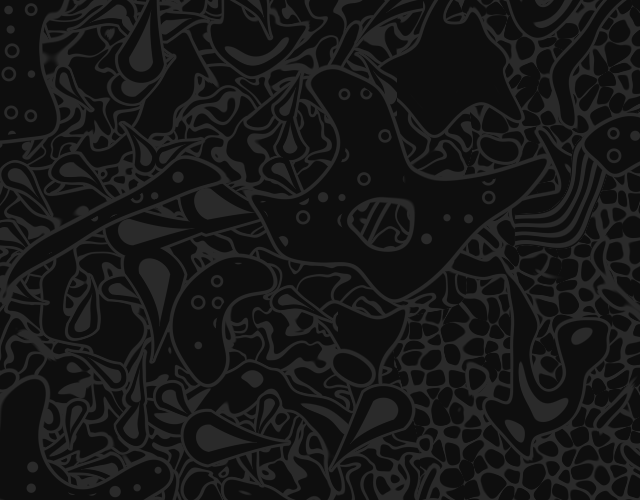
This pattern is drawn by a Shadertoy shader. Its source:

```glsl
// Dark organic doodle: blobs, teardrops, worms and pebbles on a grey ground.
// Every layer is a distance in canvas heights, positive inside dark shapes;
// each one is stamped over the layer below, leaving a thin grey rim.

const vec3 INK = vec3(0.055);
const vec3 GREY = vec3(0.165);
const float TAU = 6.2831853;

vec2 hash2(vec2 p) {
    vec3 h = fract(p.xyx * vec3(0.1031, 0.1030, 0.0973));
    h += dot(h, h.yzx + 33.33);
    return fract((h.xx + h.yz) * h.zy);
}

vec2 gradientAt(vec2 cell) {
    float angle = TAU * hash2(cell).x;
    return vec2(cos(angle), sin(angle));
}

float gradientNoise(vec2 p) {
    vec2 i = floor(p), f = p - i, o = vec2(0.0, 1.0);
    vec2 u = f * f * f * (f * (f * 6.0 - 15.0) + 10.0);
    float low = mix(dot(gradientAt(i), f), dot(gradientAt(i + o.yx), f - o.yx), u.x);
    float high = mix(dot(gradientAt(i + o), f - o), dot(gradientAt(i + o.yy), f - o.yy), u.x);
    return mix(low, high, u.y);
}

// Noise bent by slower noise, which draws it out into curls
float curls(vec2 p, float freq, float swirl, float seed) {
    vec2 q = p * freq + seed;
    vec2 bend = vec2(gradientNoise(q * 0.7 + 31.7), gradientNoise(q * 0.7 + 77.3));
    return gradientNoise(q + swirl * bend);
}

// x: curl value, y: its slope, floored so that flat parts stay wide
vec2 curlSlope(vec2 p, float freq, float swirl, float seed) {
    vec2 e = vec2(0.02 / freq, 0.0);
    float v = curls(p, freq, swirl, seed);
    vec2 g = vec2(curls(p + e, freq, swirl, seed), curls(p + e.yx, freq, swirl, seed)) - v;
    return vec2(v, max(length(g) / e.x, 0.6 * freq));
}

float smoothMin(float a, float b, float k) {
    float h = max(k - abs(a - b), 0.0) / k;
    return min(a, b) - 0.25 * h * h * k;
}

// Rounded Voronoi pebbles; a negative gap fuses neighbours
float pebbles(vec2 p, float freq, float gap) {
    vec2 q = p * freq, i = floor(q), f = q - i, nearest = vec2(9.0);
    for (int k = 0; k < 9; k++) {
        vec2 c = vec2(k % 3, k / 3) - 1.0;
        vec2 r = c + 0.1 + 0.8 * hash2(i + c) - f;
        if (dot(r, r) < dot(nearest, nearest)) nearest = r;
    }
    float border = 1.0;
    for (int k = 0; k < 25; k++) {
        vec2 c = vec2(k % 5, k / 5) - 2.0;
        vec2 r = c + 0.1 + 0.8 * hash2(i + c) - f, apart = r - nearest;
        if (dot(apart, apart) > 1e-4)
            border = smoothMin(border, dot(0.5 * (r + nearest), normalize(apart)), 0.22);
    }
    return (border - gap) / freq;
}

// Teardrop with its tip at the origin and its head at x = len
float drop(vec2 q, float len, float radius) {
    float t = clamp(q.x / len, 0.0, 1.0);
    return radius * t * sqrt(t) - length(q - vec2(t * len, 0.0));
}

// Scattered bent teardrops; x: dark body, y: grey core
vec2 drops(vec2 p, float freq, float density, float seed) {
    vec2 q = p * freq + seed, i = floor(q), result = vec2(-1.0);
    for (int k = 0; k < 9; k++) {
        vec2 cell = i + vec2(k % 3, k / 3) - 1.0;
        vec2 place = hash2(cell), kind = hash2(cell + 41.0);
        if (kind.x > density) continue;
        float angle = TAU * (gradientNoise(cell * 0.37 + seed) + 0.25 * kind.y) + 2.2;
        float c = cos(angle), s = sin(angle), len = 0.7 + 0.3 * place.x;
        vec2 r = mat2(c, -s, s, c) * (q - cell - 0.25 - 0.5 * place);
        r.x += 0.5 * len;
        r.y += (kind.y - 0.5) * 0.8 * r.x * (r.x - len);
        float radius = 0.17 + 0.12 * place.y;
        vec2 d = vec2(drop(r, len, radius), drop(r - vec2(0.4 * len, 0.0), 0.6 * len, 0.52 * radius));
        result = max(result, d);
    }
    return result / freq;
}

// Small grey discs, some of them rings
float discs(vec2 p, float freq, float density) {
    vec2 q = p * freq, cell = floor(q), kind = hash2(cell + 9.0);
    float radius = 0.16 + 0.2 * kind.y;
    float d = radius - length(q - cell - 0.4 - 0.2 * hash2(cell));
    if (kind.y > 0.6) d = min(d, 0.13 - d);
    return kind.x < density ? d / freq : -1.0;
}

float stamp(float ground, float shape, float rim) {
    return max(min(ground, -shape - rim), shape);
}

void mainImage(out vec4 fragColor, in vec2 fragCoord) {
    vec2 p = fragCoord / iResolution.y;
    float fromRight = iResolution.x / iResolution.y - p.x;

    // Ground: worms on the left, pebbles on the right
    vec2 worm = curlSlope(p, 19.0, 1.7, 5.0);
    float ink = (abs(worm.x) - 0.095) / worm.y;
    vec2 wobble = vec2(gradientNoise(p * 16.0), gradientNoise(p * 16.0 + 50.0));
    float stones = pebbles(p + 0.022 * wobble, 27.0, 0.07 + 0.2 * gradientNoise(p * 21.0 + 8.0));
    float rightSide = 0.42 - fromRight + 0.22 * gradientNoise(p * 4.0 + 2.0) - 0.12 * (p.y - 0.5);
    ink = max(min(ink, -rightSide), min(stones, rightSide));

    // Middle-sized curls with grey cores
    vec2 curl = curlSlope(p, 8.0, 1.9, 23.0);
    float body = (curl.x - 0.17 - 0.3 * max(rightSide, 0.0)) / curl.y;
    float core = (curl.x - 0.46) / curl.y;
    ink = min(stamp(ink, body, 0.006), -core);

    // Teardrops, thinning out to the right
    float left = smoothstep(0.3, 0.75, fromRight);
    vec2 small = drops(p + 0.01 * wobble, 9.0, 0.6 * left, 3.0);
    ink = min(stamp(ink, small.x, 0.006), -small.y);
    vec2 large = drops(p, 4.6, 0.36 * left, 14.0);
    ink = min(stamp(ink, large.x, 0.006), -large.y);

    // Wavy bands running to the right edge
    float across = p.y - 0.72 + 0.8 * fromRight + 0.13 * gradientNoise(p * 5.0);
    float strip = min(0.05 - abs(across), 0.25 - fromRight);
    float bands = (abs(fract(across / 0.027) - 0.5) - 0.22) * 0.02;
    ink = max(min(ink, -strip), min(strip, bands));

    // Large solid blobs holding discs
    vec2 blob = curlSlope(p, 4.2, 1.5, 61.0);
    float mass = (blob.x - 0.25) / blob.y;
    float spots = min(discs(p, 24.0, 0.35), mass - 0.012);
    ink = min(stamp(ink, mass, 0.007), -spots);

    float pixel = 0.7 / iResolution.y;
    fragColor = vec4(mix(GREY, INK, smoothstep(-pixel, pixel, ink)), 1.0);
}
```
